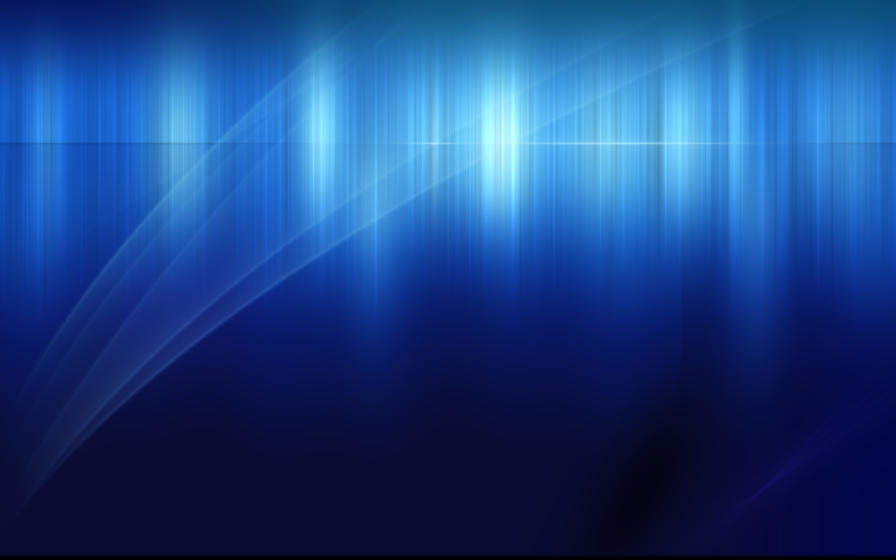
A Shadertoy shader for this background:

```glsl
const float HORIZON = 0.744;
const float ASPECT = 1.6;
const float STREAK_GAIN = 0.20;
const float COLUMN_GAIN = 0.95;
const float CORE_GAIN = 0.42;
const float ARC_GAIN = 0.90;
const float AURA_GAIN = 0.42;
const vec3 FLOOR_NAVY = vec3(0.034, 0.042, 0.195);
const vec3 DEEP_BLUE = vec3(0.030, 0.10, 0.43);
const vec3 BAND_BLUE = vec3(0.08, 0.36, 0.78);
const vec3 TOP_TEAL = vec3(0.03, 0.28, 0.44);
const vec3 TOP_NAVY = vec3(0.02, 0.08, 0.36);
const vec3 RIGHT_BLUE = vec3(0.010, 0.02, 0.29);
const vec3 SKY_GLOW = vec3(0.34, 0.74, 0.88);
const vec3 LOW_GLOW = vec3(0.08, 0.36, 0.78);
const vec3 CORE_WHITE = vec3(0.75, 0.80, 0.80);
const vec3 BEAM_BLUE = vec3(0.32, 0.55, 0.88);
const vec3 ARC_GREEN = vec3(0.30, 0.62, 0.68);
const vec3 HAZE_VIOLET = vec3(0.20, 0.12, 0.55);

// Light columns: centre x, centre y, half width, strength
const int COLUMNS = 11;
const vec4 COLUMN[COLUMNS] = vec4[](
    vec4(0.052, 0.74, 0.018, 0.36), vec4(0.200, 0.75, 0.036, 0.74),
    vec4(0.357, 0.76, 0.025, 0.85), vec4(0.415, 0.62, 0.034, 0.62),
    vec4(0.480, 0.75, 0.050, 0.50), vec4(0.560, 0.75, 0.042, 1.10),
    vec4(0.675, 0.74, 0.048, 0.68), vec4(0.760, 0.75, 0.040, 0.70),
    vec4(0.822, 0.79, 0.013, 0.50), vec4(0.845, 0.57, 0.032, 0.44),
    vec4(0.945, 0.76, 0.055, 0.42));

// Arcs x = a t + b t^2, t = y - start: start, a, b, strength
const int ARCS = 6;
const vec4 ARC[ARCS] = vec4[](
    vec4(0.229, 0.31, 0.31, 0.38), vec4(0.160, 0.30, 0.28, 0.12),
    vec4(0.080, 0.34, 0.19, 0.16), vec4(0.030, 0.36, 0.45, 0.28),
    vec4(0.040, 0.45, 0.51, 0.38), vec4(0.480, 0.91, 0.10, 0.14));

float hash(float n) { return fract(sin(n * 12.9898) * 43758.5); }

float bell(float d, float width) { return exp(-d * d / (width * width)); }

vec3 screen(vec3 base, vec3 light) {
    return 1.0 - (1.0 - base) * (1.0 - clamp(light, 0.0, 1.0));
}

// Cells across x, each holding one vertical streak of its own length
float streaks(vec2 p) {
    float sum = 0.0;
    for (int i = 0; i < 4; i++) {
        float count = 36.0 * pow(1.9, float(i));
        float cell = floor(p.x * count);
        float seed = cell + 371.0 * float(i);
        float offset = fract(p.x * count) - mix(0.4, 0.6, hash(seed));
        float tip = HORIZON - mix(0.10, 0.40, hash(seed + 17.3));
        float fade = smoothstep(tip, tip + 0.22, p.y) * smoothstep(0.98, 0.74, p.y);
        sum += (hash(seed + 51.7) - 0.42) * bell(offset, 0.23) * fade;
    }
    return sum;
}

vec3 backdrop(vec2 p) {
    float sway = 0.025 * sin(p.x * 19.0 + 1.0) + 0.012 * sin(p.x * 47.0);
    float y = p.y + sway;
    vec3 col = mix(FLOOR_NAVY, DEEP_BLUE, smoothstep(0.16, 0.52, y));
    float rightSide = smoothstep(0.74, 1.0, p.x);
    col = mix(col, RIGHT_BLUE, rightSide * smoothstep(0.55, 0.1, p.y));
    col = mix(col, BAND_BLUE, smoothstep(0.40, 0.74, y));
    vec3 top = mix(TOP_NAVY, TOP_TEAL, smoothstep(0.05, 0.5, p.x));
    col = mix(col, top, smoothstep(0.80, 1.02, p.y));
    // Shadow fold at the lower right
    float fold = 0.76 - 0.5 * (p.y - 0.42) * (p.y - 0.42);
    float shade = bell(p.x - fold, 0.05) * bell(p.y - 0.12, 0.18);
    float edge = smoothstep(0.0, 0.003, p.x - fold) * bell(p.x - fold, 0.05);
    return col * (1.0 - 0.55 * shade) * (1.0 - 0.12 * edge * bell(p.y - 0.45, 0.15));
}

vec3 addColumns(vec3 col, vec2 p) {
    vec3 tint = mix(LOW_GLOW, SKY_GLOW, smoothstep(0.50, 0.73, p.y));
    float aura = bell(p.x - 0.59, 0.30) * bell(p.y - 0.77, 0.17);
    col = screen(col, tint * AURA_GAIN * aura);
    for (int i = 0; i < COLUMNS; i++) {
        vec4 c = COLUMN[i];
        float dy = p.y - c.y;
        float glow = c.w * bell(p.x - c.x, c.z) * bell(dy, dy > 0.0 ? 0.145 : 0.19);
        col = screen(col, tint * glow * COLUMN_GAIN);
        col = screen(col, CORE_WHITE * CORE_GAIN * glow * glow * glow);
    }
    return col;
}

vec3 addArcs(vec3 col, vec2 p) {
    for (int i = 0; i < ARCS; i++) {
        vec4 a = ARC[i];
        float t = p.y - a.x;
        float slope = ASPECT * (a.y + 2.0 * a.z * t);
        float d = (p.x - a.y * t - a.z * t * t) / sqrt(1.0 + slope * slope);
        float inner = i < 3 ? d : -d;
        float veil = smoothstep(-0.002, 0.002, inner) * exp(-max(inner, 0.0) / 0.025);
        float fade = smoothstep(0.0, 0.35, t) * smoothstep(1.06, 0.72, p.y);
        vec3 tint = i < 2 ? ARC_GREEN : BEAM_BLUE;
        float light = 0.65 * veil + 0.4 * bell(d, 0.0025);
        col = screen(col, tint * a.w * ARC_GAIN * fade * light);
    }
    // Faint rays fanning out at the lower right
    for (int i = 0; i < 4; i++) {
        float k = float(i);
        float d = p.x - 0.735 - 0.014 * k - p.y * (0.92 - 0.11 * k);
        float fade = bell(p.y - 0.17, 0.12);
        col += HAZE_VIOLET * fade * (0.05 * bell(d, 0.003) + 0.025 * bell(d, 0.03));
    }
    return col;
}

vec3 addHorizon(vec3 col, vec2 p) {
    float dy = p.y - HORIZON;
    float sides = smoothstep(0.2, 0.5, abs(p.x - 0.6));
    float below = smoothstep(0.002, -0.002, dy) * smoothstep(-0.22, 0.0, dy);
    col *= 1.0 - below * (0.03 + 0.12 * sides) * vec3(1.2, 1.0, 0.6);
    col *= 1.0 - 0.14 * sides * bell(dy, 0.002);
    float line = bell(p.x - 0.69, 0.12) * (bell(dy, 0.002) + 0.25 * bell(dy, 0.014));
    float star = bell(p.x - 0.485, 0.003) * bell(dy, 0.10)
               + bell(p.x - 0.485, 0.03) * bell(dy, 0.002);
    return screen(col, vec3(0.65, 0.92, 1.0) * (0.45 * line + 0.36 * star));
}

void mainImage(out vec4 fragColor, in vec2 fragCoord) {
    vec2 p = fragCoord / iResolution.xy;
    vec3 col = addColumns(backdrop(p), p);
    col *= 1.0 + STREAK_GAIN * streaks(p);
    col = addHorizon(addArcs(col, p), p);
    col += HAZE_VIOLET * 0.08 * bell(p.x - 0.2, 0.10) * bell(p.y - 0.45, 0.12);
    col *= smoothstep(0.002, 0.012, p.y);
    fragColor = vec4(clamp(col, 0.0, 1.0), 1.0);
}
```
